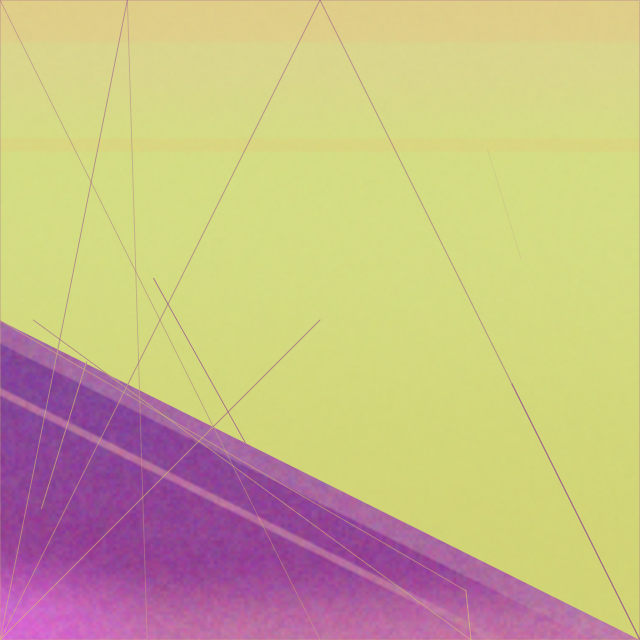
Reproduce this background procedurally as a WebGL 2 fragment shader.

```glsl
#version 300 es
precision highp float;
// Lime sky above a grainy violet slope, crossed by fine straight threads.
uniform vec2 u_resolution;
out vec4 outColor;

// Sky
const vec3 SKY_TOP = vec3(0.875, 0.805, 0.535);
const vec3 SKY_HIGH = vec3(0.855, 0.838, 0.550);
const vec3 SKY_MID = vec3(0.832, 0.864, 0.512);
const vec3 SKY_LOW = vec3(0.820, 0.830, 0.460);
const vec3 SKY_BAND = vec3(0.858, 0.832, 0.500);

// Slope
const vec3 VIOLET = vec3(0.520, 0.275, 0.595);
const vec3 PLUM = vec3(0.580, 0.260, 0.580);
const vec3 ROSE = vec3(0.770, 0.460, 0.655);
const vec3 MAGENTA = vec3(0.840, 0.400, 0.820);
const vec3 RIM = vec3(0.720, 0.490, 0.660);
const vec3 STRIPE = vec3(0.760, 0.490, 0.640);
const float EDGE_HEIGHT = 0.499;
const float RIM_DEPTH = 0.036;
const float STRIPE_DEPTH = 0.111;
const float STRIPE_HALF = 0.0055;

// Threads
const vec3 THREAD_ON_SKY = vec3(0.600, 0.330, 0.550);
const vec3 THREAD_ON_SLOPE = vec3(0.850, 0.720, 0.480);
const float THREAD_HALF = 0.0007;
const int THREADS = 12;
const vec4 ENDS[THREADS] = vec4[](
  vec4(0.199, 1.0, 0.0, 0.0), vec4(0.199, 1.0, 0.230, 0.0),
  vec4(0.5, 1.0, 0.0, 0.0), vec4(0.5, 1.0, 1.0, 0.0),
  vec4(0.8, 0.4, 1.0, 0.0), vec4(0.0, 1.0, 0.5, 0.0),
  vec4(0.240, 0.565, 0.384, 0.307), vec4(0.5, 0.5, 0.0, 0.0),
  vec4(0.052, 0.5, 0.736, 0.0), vec4(0.0, 0.499, 0.728, 0.077),
  vec4(0.728, 0.077, 0.736, 0.0), vec4(0.135, 0.434, 0.065, 0.206));
const float STRENGTH[THREADS] = float[](
  0.6, 0.35, 0.6, 0.6, 0.85, 0.4, 0.8, 0.65, 0.6, 0.55, 0.8, 0.7);

// Grain
const float GRAIN_CELLS = 190.0;
const float SKY_GRAIN = 0.018;
const float SLOPE_GRAIN = 0.11;

vec3 hash3(vec2 p) {
  vec3 q = fract(p.xyx * vec3(0.1031, 0.1030, 0.0973));
  q += dot(q, q.yxz + 33.33);
  return fract((q.xxy + q.yzz) * q.zyx);
}

vec3 noise3(vec2 p) {
  vec2 i = floor(p), f = fract(p);
  f = f * f * (3.0 - 2.0 * f);
  vec3 low = mix(hash3(i), hash3(i + vec2(1, 0)), f.x);
  vec3 high = mix(hash3(i + vec2(0, 1)), hash3(i + vec2(1, 1)), f.x);
  return mix(low, high, f.y);
}

float segmentDistance(vec2 p, vec2 a, vec2 b) {
  vec2 ap = p - a, ab = b - a;
  return length(ap - ab * clamp(dot(ap, ab) / dot(ab, ab), 0.0, 1.0));
}

float coverage(float inside, float pixel) {
  return clamp(0.5 + inside / pixel, 0.0, 1.0);
}

vec3 skyColor(float y) {
  vec3 c = mix(SKY_LOW, SKY_MID, smoothstep(0.1, 0.7, y));
  c = mix(c, SKY_HIGH, smoothstep(0.74, 0.92, y));
  c = mix(c, SKY_TOP, 0.8 * smoothstep(0.928, 0.94, y) + 0.2 * smoothstep(0.94, 1.0, y));
  float band = smoothstep(0.760, 0.766, y) - smoothstep(0.780, 0.788, y);
  return mix(c, SKY_BAND, 0.8 * band);
}

vec3 slopeColor(vec2 p, float depth, float pixel) {
  vec3 c = mix(PLUM, VIOLET, smoothstep(0.1, 0.42, p.y));
  c = mix(c, ROSE, 0.9 * smoothstep(0.13, 0.0, p.y));
  c = mix(c, MAGENTA, smoothstep(0.22, 0.0, length(p * vec2(0.7, 1.3))));
  float soft = pixel + 0.003;
  c = mix(c, RIM, 0.62 * coverage(RIM_DEPTH - depth, soft));
  float stripe = STRIPE_HALF - 0.894 * abs(depth - STRIPE_DEPTH);
  return mix(c, STRIPE, 0.8 * coverage(stripe, soft));
}

void main() {
  vec2 p = gl_FragCoord.xy / u_resolution;
  float pixel = 1.0 / min(u_resolution.x, u_resolution.y);

  // Depth is measured straight down from the slanted edge
  float depth = EDGE_HEIGHT * (1.0 - p.x) - p.y;
  float slope = coverage(0.894 * depth, pixel);
  vec3 color = mix(skyColor(p.y), slopeColor(p, depth, pixel), slope);

  // Coarse and fine coloured grain
  vec3 grain = 0.6 * noise3(p * GRAIN_CELLS) + 0.4 * noise3(p * GRAIN_CELLS * 0.45 + 17.0) - 0.5;
  color += grain * mix(SKY_GRAIN, SLOPE_GRAIN, slope);

  // Threads change tint where they cross the slope
  vec3 tint = mix(THREAD_ON_SKY, THREAD_ON_SLOPE, slope);
  for (int i = 0; i < THREADS; i++) {
    float d = segmentDistance(p, ENDS[i].xy, ENDS[i].zw);
    color = mix(color, tint, STRENGTH[i] * coverage(THREAD_HALF - d, pixel));
  }
  float faint = segmentDistance(p, vec2(0.762, 0.766), vec2(0.814, 0.596));
  color = mix(color, tint, 0.12 * coverage(THREAD_HALF - faint, pixel));

  // Thin frame
  vec2 border = min(p, 1.0 - p);
  color = mix(color, tint, 0.5 * coverage(THREAD_HALF - min(border.x, border.y), pixel));
  outColor = vec4(color, 1.0);
}
```
